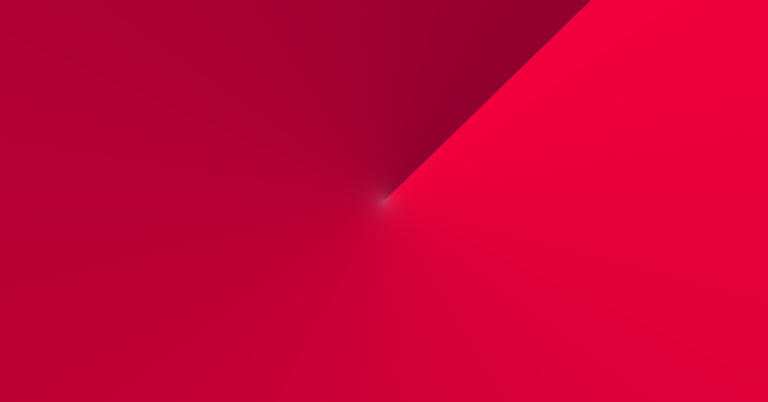
This background is drawn by a WebGL 2 fragment shader. Its source:

```glsl
#version 300 es
precision highp float;
// Crimson conic sweep with one sharp diagonal seam and a faint pale glow at its hub.

uniform vec2 u_resolution;
out vec4 fragColor;

const float TAU = 6.2831853;
const vec2 HUB = vec2(0.5, 0.5);             // fraction of the canvas
const float SEAM_ANGLE = 0.771;              // radians above the horizontal
const vec3 BRIGHT_RED = vec3(0.95, 0.0, 0.238);
const vec3 DARK_RED = vec3(0.57, 0.0, 0.188);
const vec3 GLOW_COLOR = vec3(0.78, 0.52, 0.54);
const float GLOW_STRENGTH = 0.42;
const float GLOW_RADIUS = 0.022;             // fraction of the canvas height

// Clockwise sweep from the seam, antialiased where dark meets bright.
vec3 conicSweep(vec2 p, float pixel) {
    vec2 seamDir = vec2(cos(SEAM_ANGLE), sin(SEAM_ANGLE));
    float along = dot(p, seamDir);
    float across = dot(p, vec2(seamDir.y, -seamDir.x));
    float turn = fract(atan(across, along) / TAU);
    vec3 sweep = mix(BRIGHT_RED, DARK_RED, turn);

    float coverage = clamp(across / pixel + 0.5, 0.0, 1.0);
    vec3 seam = mix(DARK_RED, BRIGHT_RED, coverage);
    float onSeam = step(0.0, along) * step(abs(across), 0.5 * pixel);
    return mix(sweep, seam, onSeam);
}

void main() {
    // Canvas heights measured from the hub.
    vec2 p = (gl_FragCoord.xy - HUB * u_resolution) / u_resolution.y;
    vec3 color = conicSweep(p, 1.0 / u_resolution.y);

    // Soft glow around the hub.
    float glow = GLOW_STRENGTH * exp(-length(p) / GLOW_RADIUS);
    color = mix(color, GLOW_COLOR, glow);

    fragColor = vec4(color, 1.0);
}
```
